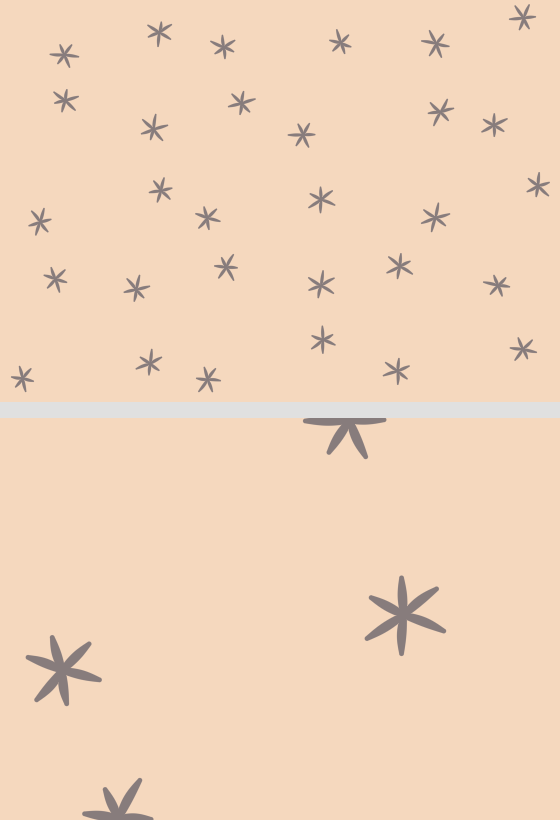
Top: the whole. Bottom: its middle third, enlarged.
This pattern is drawn by a WebGL 2 fragment shader. Its source:

```glsl
#version 300 es
precision highp float;
// Scattered hand-drawn six-armed grey stars on a flat peach ground.

uniform vec2 u_resolution;
out vec4 fragColor;

const vec3 PEACH = vec3(0.962, 0.848, 0.745);
const vec3 GREY = vec3(0.530, 0.486, 0.488);
const vec2 GRID = vec2(6.0, 5.0);
const int ARMS = 6;
const float TAU = 6.2831853;

// Two repeatable random values in 0..1 for a cell and a salt.
vec2 hash2(vec2 cell, float salt) {
    vec3 p = fract(vec3(cell.xyx + salt * 7.31) * vec3(0.1031, 0.1030, 0.0973));
    p += dot(p, p.yzx + 33.33);
    return fract((p.xx + p.yz) * p.zy);
}

// Distance to a slightly bowed brush stroke from the origin, fullest midway.
float strokeDistance(vec2 p, float angle, float reach, float bow) {
    vec2 axis = vec2(cos(angle), sin(angle));
    vec2 q = vec2(dot(p, axis), axis.x * p.y - axis.y * p.x);
    float along = clamp(q.x / reach, 0.0, 1.0);
    float swell = sin(along * 0.5 * TAU);
    float halfWidth = 0.0027 + 0.0016 * swell - 0.0007 * along;
    return length(q - vec2(along * reach, bow * swell)) - halfWidth;
}

// Union of the uneven arms of one star.
float starDistance(vec2 p, vec2 cell) {
    float turn = (hash2(cell, 2.0).x - 0.5) * TAU / 6.0;
    float nearest = 1.0;
    for (int i = 0; i < ARMS; i++) {
        vec2 vary = hash2(cell, 3.0 + float(i));
        float angle = turn + TAU * float(i) / float(ARMS) + 0.26 * (vary.x - 0.5);
        float reach = mix(0.026, 0.037, vary.y);
        float bow = 0.0022 * (vary.x - 0.5);
        nearest = min(nearest, strokeDistance(p, angle, reach, bow));
    }
    return nearest;
}

// Star centre within its cell: checkered stagger plus jitter, clear of the border.
vec2 starCentre(vec2 cell) {
    float stagger = mod(cell.x + cell.y, 2.0) - 0.5;
    vec2 jitter = hash2(cell, 1.0) - 0.5;
    return 0.5 + jitter * vec2(0.58, 0.32) + vec2(0.0, 0.24 * stagger);
}

void main() {
    // Height is one unit; each grid cell holds one whole star.
    vec2 uv = gl_FragCoord.xy / u_resolution.y;
    vec2 cellSize = vec2(u_resolution.x / u_resolution.y, 1.0) / GRID;
    vec2 cell = floor(uv / cellSize);
    vec2 local = uv - (cell + starCentre(cell)) * cellSize;

    // One-pixel smooth edge.
    float softness = 0.7 / u_resolution.y;
    float ink = 1.0 - smoothstep(-softness, softness, starDistance(local, cell));
    fragColor = vec4(mix(PEACH, GREY, ink), 1.0);
}
```
